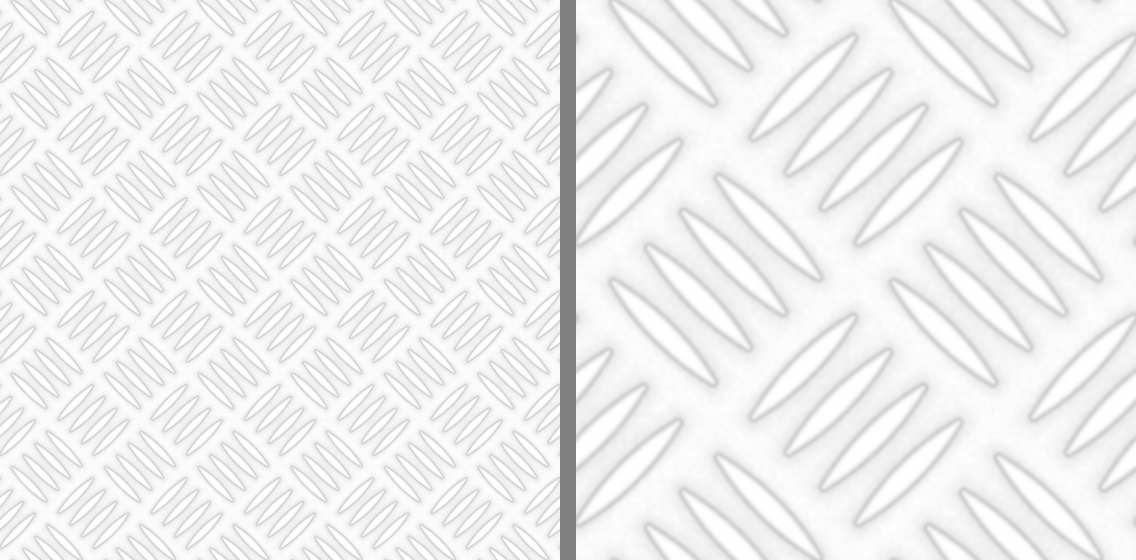
Left, the full canvas; right, a detail of the centre.
This texture is drawn by a three.js fragment shader. Its source:

```glsl
// Pale checker plate: groups of four raised lens-shaped bars, turned by
// 90 degrees from one group to the next on a diagonal lattice. Bars come from
// a rounded lens distance; soft rims, shaded gaps and fine wrapped grain.

#define REPEATS 6.0        // pattern periods across and down
#define BAR_SPACING 0.177  // lengths below are in periods
#define BAR_LENGTH 0.250   // half length before rounding
#define BAR_WIDTH 0.031    // half width before rounding
#define BAR_ROUND 0.011
#define RIM_WIDTH 0.0115
#define RIM_DEPTH 0.125
#define HALO_WIDTH 0.045
#define HALO_DEPTH 0.058
#define GRAIN 0.018

varying vec2 vUv;

const float PLATE_GREY = 0.984;
const float BAR_GREY = 0.998;
const float HALF_CELL = 0.35355;  // half side of a diagonal cell

// Random unit gradient at a lattice point
vec2 gradientAt(vec2 cell, float period) {
  cell = mod(cell, period);
  float angle = 6.28318 * fract(sin(dot(cell, vec2(127.1, 311.7))) * 43758.5);
  return vec2(cos(angle), sin(angle));
}

// Gradient noise that wraps after a whole number of cells
float wrappedNoise(vec2 uv, float period) {
  vec2 p = uv * period;
  vec2 i = floor(p);
  vec2 f = p - i;
  vec2 s = f * f * f * (f * (f * 6.0 - 15.0) + 10.0);
  vec2 e = vec2(1.0, 0.0);
  float a = dot(gradientAt(i, period), f);
  float b = dot(gradientAt(i + e.xy, period), f - e.xy);
  float c = dot(gradientAt(i + e.yx, period), f - e.yx);
  float d = dot(gradientAt(i + e.xx, period), f - e.xx);
  return mix(mix(a, b, s.x), mix(c, d, s.x), s.y);
}

// Signed distance to a lens along y, with softened tips
float lensDistance(vec2 p) {
  p = abs(p);
  float radius = (BAR_LENGTH * BAR_LENGTH + BAR_WIDTH * BAR_WIDTH) / (2.0 * BAR_WIDTH);
  float offset = radius - BAR_WIDTH;
  float d = (p.y - BAR_LENGTH) * offset > p.x * BAR_LENGTH
    ? length(p - vec2(0.0, BAR_LENGTH))
    : length(p + vec2(offset, 0.0)) - radius;
  return d - BAR_ROUND;
}

float gaussian(float x, float width) {
  return exp(-x * x / (width * width));
}

void main() {
  // Diagonal cells, alternating bar direction like a checkerboard
  vec2 p = vUv * REPEATS;
  vec2 diagonal = vec2(p.x + p.y, p.x - p.y);
  vec2 cell = floor(diagonal);
  vec2 local = (diagonal - cell - 0.5) * 2.0 * HALF_CELL;
  if (mod(cell.x + cell.y, 2.0) > 0.5) local = local.yx;

  // Four bars: nearest distance and summed shading around them
  float nearest = 1.0;
  float halo = 0.0;
  for (int i = 0; i < 4; i++) {
    float shift = (float(i) - 1.5) * BAR_SPACING;
    float d = lensDistance(local - vec2(shift, 0.0));
    nearest = min(nearest, d);
    halo += gaussian(max(d, 0.0), HALO_WIDTH);
  }

  // Fade the halo before the cell border so neighbours join smoothly
  float border = max(abs(local.x), abs(local.y));
  halo *= 1.0 - smoothstep(0.30, HALF_CELL, border);

  // Plate, white bar tops, then the grey rim
  float grey = PLATE_GREY - HALO_DEPTH * min(halo, 1.3);
  grey = mix(BAR_GREY, grey, smoothstep(-0.010, 0.008, nearest));
  grey -= RIM_DEPTH * gaussian(nearest, RIM_WIDTH);

  // Fine grain, weaker on the smooth bar tops
  float grain = wrappedNoise(vUv, 256.0) + 0.6 * wrappedNoise(vUv, 110.0);
  grey += GRAIN * grain * mix(0.4, 1.0, smoothstep(-0.02, 0.01, nearest));

  gl_FragColor = vec4(vec3(clamp(grey, 0.0, 1.0)), 1.0);
}
```
